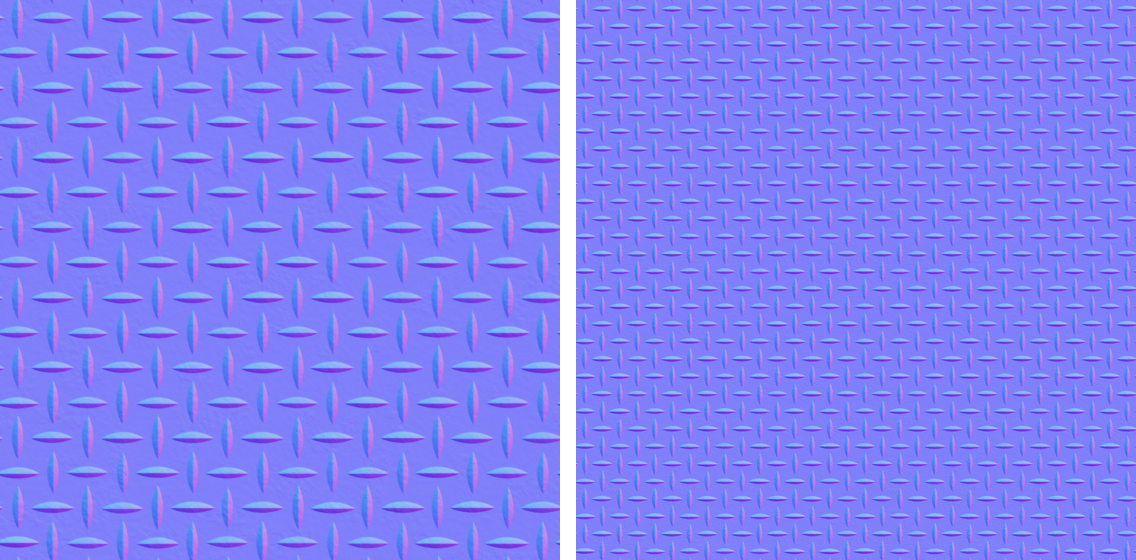
Left: one tile. Right: repeated 2 by 2.
Write a Shadertoy shader that draws this texture map.

```glsl
#define CELLS 16.0                       // raised bars across and down
#define HALF_LENGTH 0.61                 // bar size, in cells
#define LEVEL_FLANKS vec2(0.17, 0.12)    // level bars: upper, lower width
#define UPRIGHT_FLANKS vec2(0.135, 0.16) // upright bars: right, left width
#define LEVEL_HEIGHT 0.082
#define UPRIGHT_HEIGHT 0.07
#define ROUNDING 0.1                     // softness of ridge and foot
#define JITTER 0.03                      // placement variation between bars
#define GRAIN 0.0055                     // height of the surface roughness
#define GRAIN_FREQ 120.0                 // roughness periods per canvas
#define PATCH_FREQ 24.0                  // worn patches per canvas
#define TINT vec3(0.07, 0.0, 0.045)      // colour shift of upward slopes

float hash(vec2 p)
{
    vec3 q = fract(p.xyx * 0.1031);
    q += dot(q, q.yzx + 33.33);
    return fract((q.x + q.y) * q.z);
}

// Value noise that wraps after "period" lattice steps
float wrapNoise(vec2 p, float period)
{
    vec2 i = floor(p), f = p - i;
    vec2 u = f * f * f * (f * (f * 6.0 - 15.0) + 10.0);
    vec2 a = mod(i, period), b = mod(i + 1.0, period);
    return mix(mix(hash(a), hash(vec2(b.x, a.y)), u.x),
               mix(hash(vec2(a.x, b.y)), hash(b), u.x), u.y);
}

// Positive part with a rounded corner
float softClip(float x)
{
    float k = clamp((x + ROUNDING) / (2.0 * ROUNDING), 0.0, 1.0);
    return x > ROUNDING ? x : ROUNDING * k * k;
}

// Pointed bar with a worn ridge; level and upright bars alternate
float barHeight(vec2 p, vec2 cell)
{
    vec2 id = mod(cell, CELLS);
    vec2 shift = vec2(hash(id + 17.0), hash(id + 43.0)) - 0.5;
    float vary = hash(id + 71.0) - 0.5;
    vec2 q = p - cell - 0.5 - JITTER * shift;
    bool level = mod(id.x + id.y, 2.0) < 0.5;

    // The ridge lies off centre, towards the narrower flank
    vec2 flanks = level ? LEVEL_FLANKS : UPRIGHT_FLANKS;
    q = level ? q : q.yx;
    q.y += 0.5 * (flanks.x - flanks.y);
    float across = q.y / (q.y > 0.0 ? flanks.x : flanks.y);
    float along = q.x / (HALF_LENGTH * (1.0 + 0.08 * vary));
    float ridge = sqrt(across * across + ROUNDING * ROUNDING) - ROUNDING;
    float height = level ? LEVEL_HEIGHT : UPRIGHT_HEIGHT;
    return height * (1.0 + 0.2 * vary) * softClip(1.0 - along * along - ridge);
}

float plateHeight(vec2 p)
{
    // Bars reach into the neighbouring cells
    vec2 home = floor(p);
    float bars = 0.0;
    for (int y = -1; y <= 1; y++)
        for (int x = -1; x <= 1; x++)
            bars = max(bars, barHeight(p, home + vec2(x, y)));

    // Fine roughness, stronger in worn patches and on the bars
    vec2 uv = p / CELLS;
    float wear = wrapNoise(uv * PATCH_FREQ, PATCH_FREQ);
    float strength = 0.35 + 0.6 * smoothstep(0.5, 0.95, wear)
                   + 0.7 * smoothstep(0.0, 0.03, bars);
    float rough = wrapNoise(uv * GRAIN_FREQ, GRAIN_FREQ)
                + 0.6 * wrapNoise(uv * GRAIN_FREQ * 2.0, GRAIN_FREQ * 2.0);
    return bars + GRAIN * strength * rough;
}

void mainImage(out vec4 fragColor, in vec2 fragCoord)
{
    vec2 p = fragCoord / iResolution.xy * CELLS;

    // Slopes over at least one pixel, which also smooths the edges
    float halfStep = max(0.02, 0.5 * CELLS / min(iResolution.x, iResolution.y));
    vec2 e = vec2(halfStep, 0.0);
    vec2 slope = vec2(plateHeight(p + e.xy) - plateHeight(p - e.xy),
                      plateHeight(p + e.yx) - plateHeight(p - e.yx)) / (2.0 * halfStep);

    // Encode the surface normal as a colour
    vec3 normal = normalize(vec3(-slope, 1.0));
    vec3 color = (0.5 + 0.5 * normal) * vec3(1.0, 1.0, 0.98) + TINT * normal.y;
    fragColor = vec4(color, 1.0);
}
```
